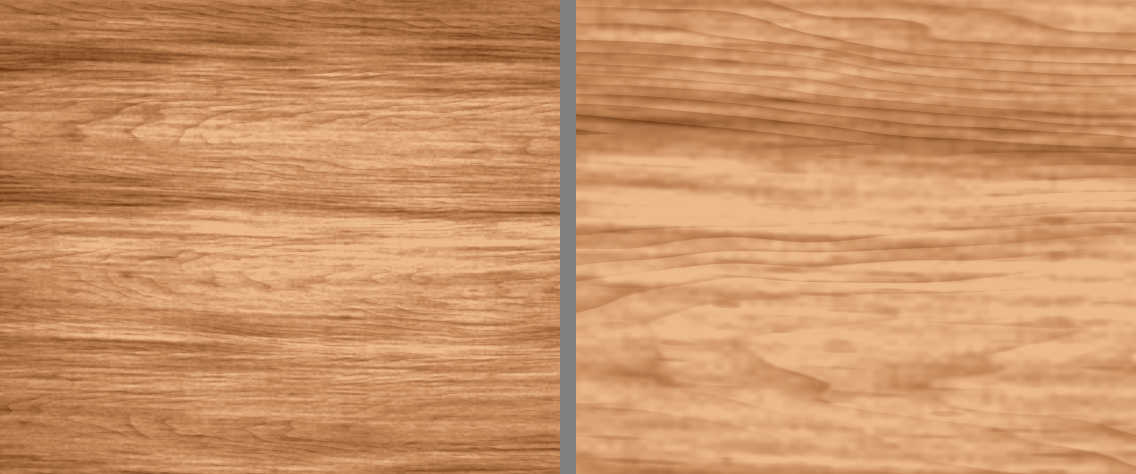
Left, the full canvas; right, a detail of the centre.
A WebGL 2 fragment shader for this texture:

```glsl
#version 300 es
precision highp float;
// Warm wooden board with horizontal grain. Growth rings are contours of a
// rippled height field: pointed arches on its crests, dense lines on its flanks.
// Stretched noise adds fibres and pores; a few small knots bend the rings.

uniform vec2 u_resolution;
out vec4 fragColor;

float hash(vec2 p) {
    return fract(sin(dot(p, vec2(127.1, 311.7))) * 43758.5453);
}

float noise(vec2 p) {
    vec2 i = floor(p), f = fract(p);
    f = f * f * (3.0 - 2.0 * f);
    return mix(mix(hash(i), hash(i + vec2(1, 0)), f.x),
               mix(hash(i + vec2(0, 1)), hash(i + vec2(1, 1)), f.x), f.y);
}

// Noise centred on zero
float signedNoise(vec2 p) {
    return noise(p) - 0.5;
}

vec3 woodColor(float tone) {
    vec3 dark = vec3(0.54, 0.32, 0.16);
    vec3 middle = vec3(0.77, 0.53, 0.35);
    vec3 light = vec3(0.89, 0.68, 0.50);
    return tone < 0.65 ? mix(dark, middle, max(tone, -0.3) / 0.65)
                       : mix(middle, light, min((tone - 0.65) / 0.35, 1.3));
}

void main() {
    vec2 uv = gl_FragCoord.xy / u_resolution;
    vec2 p = gl_FragCoord.xy / u_resolution.y;

    // Gentle bending shared by rings and fibres
    vec2 grain = p;
    grain.y += 0.035 * signedNoise(p * vec2(1.1, 3.0) + 4.0)
             + 0.006 * signedNoise(p * vec2(5.0, 16.0));

    // Knots: dark cores that push the rings aside
    float bulge = 0.0, core = 0.0;
    for (int i = 0; i < 9; i++) {
        float id = float(i);
        vec2 center = vec2(hash(vec2(id, 3.0)) * 1.18,
                           0.1 + 0.31 * mod(id, 4.0) + 0.07 * (hash(vec2(id, 8.0)) - 0.5));
        vec2 d = (p - center) / vec2(0.05, 0.017);
        d.y += 0.7 * signedNoise(p * vec2(40.0, 70.0));
        bulge += exp(-dot(d, d));
        core += exp(-16.0 * dot(d, d)) * (0.4 + 0.6 * hash(vec2(id, 5.0)));
    }

    // Growth rings, with ragged arches
    float crest = abs(cos(3.14159 * (grain.y - 0.1) / 0.31));
    float height = 11.0 * crest + 7.5 * p.x + 0.4 * bulge
                 + 2.6 * signedNoise(grain * vec2(1.8, 9.0))
                 + 1.2 * signedNoise(grain * vec2(6.0, 30.0))
                 + 0.6 * signedNoise(grain * vec2(16.0, 80.0));
    float slope = fwidth(height);
    float phase = fract(height);
    float ring = pow(phase, 3.0) * (1.0 - smoothstep(1.0 - max(0.12, slope), 1.0, phase));
    float ringStrength = smoothstep(0.1, 0.9, noise(vec2(p.x * 3.5, grain.y * 40.0)));
    ringStrength *= 1.0 - smoothstep(0.35, 0.8, slope);

    // Fibres, from broad bands to fine hairs
    float fibres = 0.32 * signedNoise(grain * vec2(0.9, 17.0) + 7.0)
                 + 0.34 * signedNoise(grain * vec2(2.0, 60.0) + 19.0)
                 + 0.44 * signedNoise(grain * vec2(4.0, 130.0) + 31.0)
                 + 0.34 * signedNoise(grain * vec2(11.0, 205.0) + 43.0);
    fibres *= mix(1.25, 0.62, crest * crest);
    float mottle = 0.12 * signedNoise(p * vec2(9.0, 24.0) + 11.0)
                 + 0.16 * signedNoise(p * vec2(60.0, 190.0))
                 + 0.17 * signedNoise(p * vec2(170.0, 230.0) + 71.0);

    // Short dark pores and long dark streaks
    float pores = smoothstep(0.74, 0.95, noise(grain * vec2(26.0, 180.0) + 53.0));
    float streaks = smoothstep(0.72, 0.93, noise(grain * vec2(3.5, 95.0) + 61.0));

    // Light centre, darker rim
    vec2 q = uv - vec2(0.6, 0.5);
    float glow = 0.2 - 0.7 * q.x * q.x - 1.7 * q.y * q.y;

    float tone = 0.74 + glow + 0.22 * (crest - 0.64) + fibres + mottle
               - 0.5 * ring * ringStrength
               - 0.2 * pores - 0.32 * streaks * (1.2 - crest)
               - 0.5 * core;
    fragColor = vec4(woodColor(tone), 1.0);
}
```
